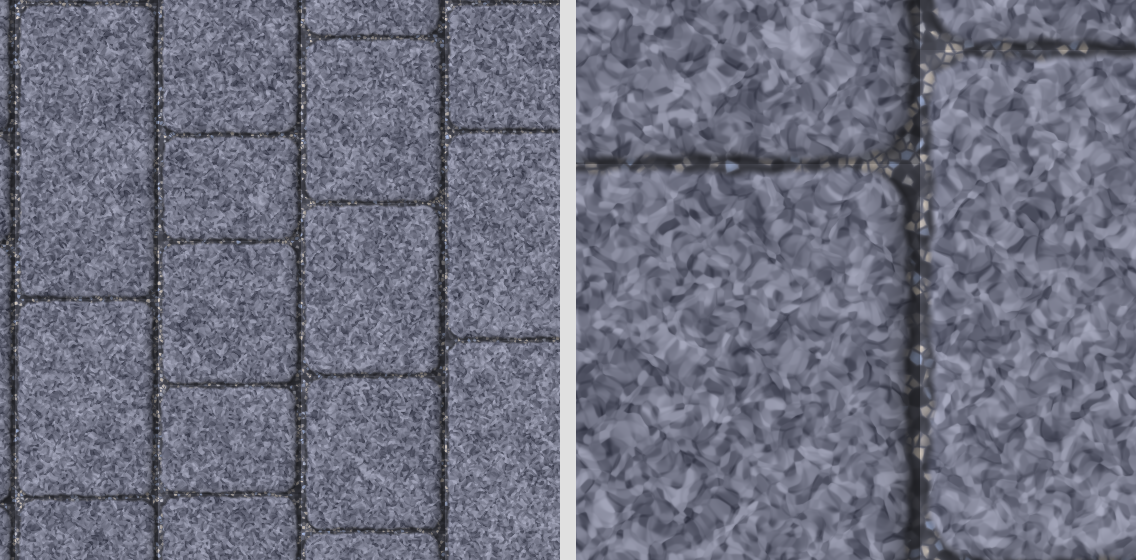
Left: the whole. Right: its middle third, enlarged.
A three.js fragment shader for this texture:

```glsl
// Weathered blue-grey paving stones in staggered columns, with gravel joints.
// Each stone is a rounded box between two joints of its column; smoothed
// cellular noise gives the stone grain and the gravel in the soft-edged gaps.
varying vec2 vUv;

#define COLUMN_WIDTH 0.256
#define COLUMN_START 0.026
#define HALF_GAP vec2(0.0082, 0.0045)
#define CORNER 0.027
#define WOBBLE 0.0011
#define GRAIN 0.52
#define GRAVEL_SCALE 165.0
#define EDGE_BLUR 0.0032
#define LIGHT_DIR vec2(-0.92, 0.39)
#define STONE_DARK vec3(0.19, 0.20, 0.26)
#define STONE_LIGHT vec3(0.69, 0.70, 0.78)

float hash(vec2 p) {
  vec3 q = fract(vec3(p.xyx) * 0.1031);
  q += dot(q, q.yzx + 33.33);
  return fract((q.x + q.y) * q.z);
}

// x: smooth tone, y: nearest distance, z: distance to crease, w: cell value
vec4 cells(vec2 p) {
  vec2 base = floor(p);
  float near = 9.0, second = 9.0, id = 0.0, sum = 0.0, weights = 0.0;
  for (int j = -1; j <= 1; j++) {
    for (int i = -1; i <= 1; i++) {
      vec2 cell = base + vec2(float(i), float(j));
      vec2 seed = cell + vec2(hash(cell + 17.3), hash(cell + 71.9));
      float value = hash(cell + 5.1);
      float dist = length(p - seed);
      float w = exp(-6.5 * dist * dist);
      sum += w * value;
      weights += w;
      if (dist < near) {
        second = near;
        near = dist;
        id = value;
      } else {
        second = min(second, dist);
      }
    }
  }
  return vec4(sum / weights, near, second - near, id);
}

// Heights of the cross joints in one column, from the bottom up
vec4 crossJoints(float column) {
  if (column < -0.5) return vec4(-0.15, 0.100, 0.565, 0.760);
  if (column < 0.5) return vec4(-0.25, 0.111, 0.466, 0.994);
  if (column < 1.5) return vec4(0.117, 0.312, 0.569, 0.759);
  if (column < 2.5) return vec4(0.052, 0.329, 0.637, 0.933);
  return vec4(-0.10, 0.393, 0.766, 0.995);
}

vec3 stoneColor(vec2 uv, float stoneSeed) {
  vec2 warp = 0.002 * sin(uv.yx * vec2(171.0, 183.0) + 2.0 * sin(uv * 97.0));
  vec2 p = uv + warp + stoneSeed;
  vec4 flakes = cells(p * 98.0);
  float blotch = cells(p * 26.0).x - 0.5;
  float grit = cells(p * 215.0 + 31.0).x - 0.5;
  float tone = 0.53 + 0.09 * blotch + GRAIN * (0.6 * (flakes.x - 0.5) + grit);
  // Dark pits between flakes, soft and broken up by the grit
  float crease = 1.0 - smoothstep(0.0, 0.30, flakes.z);
  tone -= crease * (0.06 + 0.22 * max(-grit, 0.0));
  tone += 0.03 * (stoneSeed - 0.5);
  return mix(STONE_DARK, STONE_LIGHT, clamp(tone, 0.0, 1.0));
}

vec3 gravelColor(vec2 uv) {
  vec4 pebble = cells(uv * GRAVEL_SCALE);
  float pick = fract(pebble.w * 13.7);
  vec3 tint = mix(vec3(0.62, 0.59, 0.56), vec3(0.48, 0.53, 0.64), smoothstep(0.5, 0.8, pick));
  vec3 sand = vec3(0.25, 0.255, 0.29) * (0.65 + 0.7 * pebble.x);
  float body = smoothstep(0.0, 0.45, pebble.z) * (1.0 - 0.5 * pebble.y);
  return mix(sand, tint, body * smoothstep(0.35, 0.95, pebble.w));
}

void main() {
  vec2 uv = vUv;

  // Stone that owns this point
  float column = floor((uv.x - COLUMN_START) / COLUMN_WIDTH);
  vec4 joints = crossJoints(column);
  float low = -0.2, high = 1.2;
  for (int i = 0; i < 4; i++) {
    if (joints[i] <= uv.y) low = max(low, joints[i]);
    else high = min(high, joints[i]);
  }
  float stoneSeed = hash(vec2(column + 3.0, floor(low * 100.0) + 40.0));

  // Rounded box with a worn outline
  vec2 center = vec2(COLUMN_START + (column + 0.5) * COLUMN_WIDTH, 0.5 * (low + high));
  vec2 halfSize = 0.5 * vec2(COLUMN_WIDTH, high - low) - HALF_GAP;
  vec2 p = uv - center;
  p.x += 0.004 * (stoneSeed - 0.5);
  p += WOBBLE * (sin(uv.yx * 57.0 + 6.0 * stoneSeed) + 0.8 * sin(uv.yx * 239.0 + uv * 190.0));
  vec2 q = abs(p) - halfSize + CORNER;
  vec2 outward = max(q, 0.0);
  float dist = length(outward) + min(max(q.x, q.y), 0.0) - CORNER;

  // Rounded rim: lit on the left and top, shaded on the right and below
  vec2 slope = sign(p) * outward / max(CORNER, length(outward));
  float lit = dot(slope, LIGHT_DIR) * dot(slope, slope);
  vec3 stone = stoneColor(uv, stoneSeed);
  stone *= 1.0 + 0.12 * max(lit, 0.0) + 0.42 * min(lit, 0.0);

  // Gravel lies in the shadow of the stone to its left
  vec3 gravel = gravelColor(uv) * (0.96 + 0.28 * lit);
  gravel *= mix(0.82, 1.12, smoothstep(0.0, 0.007, dist));

  float joint = smoothstep(-EDGE_BLUR, EDGE_BLUR, dist);
  gl_FragColor = vec4(mix(stone, gravel, joint), 1.0);
}
```
